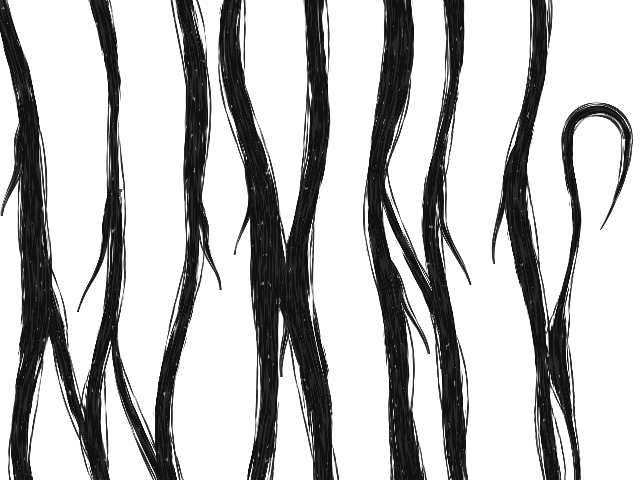
Reproduce this pattern procedurally as a Shadertoy shader.

```glsl
// Frayed, fibrous black strands that sway, fork and taper down a white ground.

const vec3 PAPER = vec3(1.0);
const vec3 INK   = vec3(0.065, 0.063, 0.067);
const vec3 FIBRE = vec3(0.16, 0.15, 0.16);
const vec3 GLINT = vec3(0.55, 0.54, 0.55);

const int   STRANDS = 8;
const float SPACING = 0.146;    // all lengths are in canvas heights
const float SWAY    = 0.027;
const float THIN    = 0.014;    // range of half widths
const float THICK   = 0.025;
const float FRAY    = 0.006;
const float SOFT    = 0.0014;
const float REACH   = 0.022;    // how far loose hairs stray
const vec2  HOOK_CENTRE = vec2(1.245, 0.71);
const float HOOK_RADIUS = 0.062;
const float STEP = 0.004;

float hash(float n) { return fract(sin(n * 127.1 + 3.7) * 4375.85); }

vec2 hash2(vec2 p) {
    p = vec2(dot(p, vec2(127.1, 311.7)), dot(p, vec2(269.5, 183.3)));
    return fract(sin(p) * 4375.85);
}

// Distance to the nearest jittered cell point
float cellular(vec2 p) {
    vec2 cell = floor(p), f = fract(p);
    float nearest = 4.0;
    for (int y = -1; y <= 1; y++)
    for (int x = -1; x <= 1; x++) {
        vec2 o = vec2(x, y);
        vec2 r = o + hash2(cell + o) - f;
        nearest = min(nearest, dot(r, r));
    }
    return sqrt(nearest);
}

float pathX(float i, float y) {
    float phase = 6.283 * hash(i + 1.0);
    float base = SPACING * (i + 0.5) + 0.045 * (hash(i + 20.0) - 0.5);
    float lean = 0.11 * (hash(i + 40.0) - 0.5) * (y - 0.5);
    return base + lean + SWAY * sin(y * 6.0 + phase)
         + 0.35 * SWAY * sin(y * 12.5 + phase * 2.3);
}

float girth(float i, float y) {
    float phase = 6.283 * hash(i + 60.0);
    return mix(THIN, THICK, hash(i + 80.0))
         * (0.95 + 0.25 * sin(y * 6.5 + phase) + 0.15 * sin(y * 14.0 + phase * 1.7));
}

// Distance across a path, corrected for its slope
float across(float x, float centre, float centreAbove) {
    float slope = (centreAbove - centre) / STEP;
    return (x - centre) / sqrt(1.0 + slope * slope);
}

// Lays one strand; q = (across, along), w = half width
void paint(vec2 q, float w, float seed, inout vec3 colour) {
    if (w < 0.0003 || abs(q.x) > w + REACH) return;
    vec2 shift = vec2(seed * 17.3, seed * 5.1);
    float grain = cellular(vec2(q.x * 260.0, q.y * 17.0) + shift);
    float ragged = 0.5 + 0.5 * sin(q.y * 19.0 + seed * 4.0 + 2.0 * sign(q.x));

    // Body with frayed rims and slits between fibres
    float fray = min(FRAY, w) * (0.4 + ragged) * (0.42 - grain);
    float ink = smoothstep(-SOFT, SOFT, w - abs(q.x) + fray);
    float gap = cellular(vec2(q.x * 150.0, q.y * 7.0) + shift.yx);
    ink *= 1.0 - smoothstep(0.72, 0.84, gap) * smoothstep(0.3, 0.8, abs(q.x) / w);

    // Loose hairs that leave the rim and return
    for (int k = 0; k < 4; k++) {
        float n = float(k), side = mod(n, 2.0) * 2.0 - 1.0;
        float bulge = max(0.0, sin(q.y * (7.0 + 2.0 * n) + 6.283 * hash(seed + n * 9.0)));
        float offset = side * (w * 0.85 + min(w, 0.013) * bulge * (0.5 + 0.2 * n));
        float thin = 0.0015 * smoothstep(0.85, 0.3, grain);
        float hair = smoothstep(thin + SOFT, thin - SOFT * 0.4, abs(q.x - offset));
        ink = max(ink, hair * smoothstep(0.0, 0.3, bulge) * 0.9);
    }

    // Fibre tone and small glints
    vec3 tone = mix(INK, FIBRE, smoothstep(0.38, 0.62, grain));
    float speck = cellular(vec2(q.x * 190.0, q.y * 65.0) + shift);
    tone = mix(tone, GLINT, smoothstep(0.8, 0.98, speck));
    colour = mix(colour, tone, ink);
}

// A strand bent over into an arch with a short tapering end
void paintHook(vec2 p, inout vec3 colour) {
    vec2 h = p - HOOK_CENTRE;
    if (h.y > 0.0) {
        float angle = atan(h.y, h.x);
        float w = mix(0.006, 0.010, angle / 3.1416);
        paint(vec2(HOOK_RADIUS - length(h), HOOK_CENTRE.y + HOOK_RADIUS * (3.1416 - angle)), w, 31.0, colour);
        return;
    }
    float drop = -h.y;
    float bend = 0.021 * sin(drop * 11.0) * smoothstep(0.0, 0.2, drop);
    float swell = 0.017 * exp(-pow((drop - 0.46) / 0.09, 2.0));
    paint(vec2(h.x + HOOK_RADIUS - bend, p.y), 0.010 - 0.005 * smoothstep(0.1, 0.3, drop) + swell, 31.0, colour);
    paint(vec2((HOOK_RADIUS - 1.6 * drop * drop - h.x) * 0.92, p.y), 0.006 * (1.0 - drop / 0.2), 33.0, colour);
}

void mainImage(out vec4 fragColor, in vec2 fragCoord) {
    vec2 p = fragCoord / iResolution.y;
    float above = p.y + STEP;
    vec3 colour = PAPER;

    for (int k = 0; k < STRANDS; k++) {
        float i = float(k);
        float c = pathX(i, p.y), cAbove = pathX(i, above);

        // Fork: a thinner strand crossing to the neighbour
        float low = 0.55 * hash(i + 100.0) - 0.1, high = low + 0.5;
        if (hash(i + 120.0) > 0.4 && k < STRANDS - 1 && p.y > low && p.y < high) {
            float f = mix(pathX(i + 1.0, p.y), c, smoothstep(low, high, p.y));
            float fAbove = mix(pathX(i + 1.0, above), cAbove, smoothstep(low, high, above));
            paint(vec2(across(p.x, f, fAbove), p.y), 0.55 * girth(i, p.y), i + 11.0, colour);
        }

        // Twig: a pointed end peeling away downwards
        float root = 0.3 + 0.65 * hash(i + 140.0), span = 0.16 + 0.12 * hash(i + 160.0);
        float t = (root - p.y) / span;
        if (t > 0.0 && t < 1.0) {
            float side = hash(i + 180.0) > 0.5 ? 1.0 : -1.0;
            float d = p.x - c - side * (0.065 * t + 0.005 * sin(t * 9.0));
            paint(vec2(d * 0.92, p.y), 0.009 * (1.0 - t), i + 21.0, colour);
        }

        paint(vec2(across(p.x, c, cAbove), p.y), girth(i, p.y), i + 1.0, colour);
    }
    paintHook(p, colour);
    fragColor = vec4(colour, 1.0);
}
```
